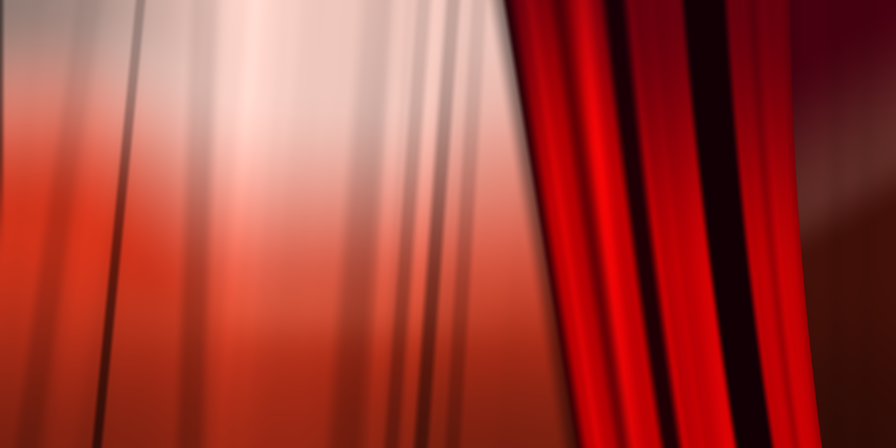
Give the GLSL for this background, as a Shadertoy shader.

```glsl
// A glossy red stage curtain hangs in front of a pale, hazy backdrop of drapes.
// Tilted soft bands shade the far folds; the near cloth is shaded across its own
// width, between two sloping edges. Height t runs from 0 (top) to 1 (bottom).

#define HAZE_COLOR   vec3(0.93, 0.77, 0.73)
#define GREY_HAZE    vec3(0.58, 0.49, 0.46)
#define DRAPE_RED    vec3(0.82, 0.20, 0.10)
#define DRAPE_DARK   vec3(0.47, 0.12, 0.06)
#define CLOTH_TOP    vec3(0.40, 0.00, 0.05)
#define CLOTH_RED    vec3(0.75, 0.00, 0.01)
#define CLOTH_SHADOW vec3(0.07, 0.00, 0.02)
#define WING_TOP     vec3(0.27, 0.00, 0.06)
#define WING_HAZE    vec3(0.36, 0.16, 0.14)
#define WING_LOW     vec3(0.25, 0.06, 0.03)
#define STREAKS      0.035

// Far folds: x at top, x at bottom, half width, darkness (negative is light)
const vec4 FAR_FOLDS[11] = vec4[11](
    vec4(0.100, 0.030, 0.018,  0.13), vec4(0.157, 0.108, 0.007,  0.48),
    vec4(0.140, 0.070, 0.020, -0.06), vec4(0.228, 0.212, 0.019,  0.17),
    vec4(0.285, 0.255, 0.032, -0.07), vec4(0.422, 0.385, 0.024,  0.17),
    vec4(0.473, 0.437, 0.010,  0.22), vec4(0.506, 0.470, 0.010,  0.36),
    vec4(0.489, 0.455, 0.007, -0.06), vec4(0.535, 0.505, 0.011,  0.19),
    vec4(0.445, 0.418, 0.010, -0.06));

// Near valleys: centre across the cloth, half width, softness, depth
const vec4 VALLEYS[6] = vec4[6](
    vec4(0.000, 0.020, 0.035, 0.75), vec4(0.190, 0.018, 0.040, 0.50),
    vec4(0.385, 0.030, 0.028, 0.92), vec4(0.710, 0.070, 0.022, 1.00),
    vec4(0.880, 0.008, 0.030, 0.25), vec4(1.000, 0.005, 0.035, 0.30));

float hash(float n) {
    return fract(sin(n * 127.1) * 43758.5453);
}

float noise(float x) {
    float cell = floor(x);
    float f = fract(x);
    return mix(hash(cell), hash(cell + 1.0), f * f * (3.0 - 2.0 * f));
}

float bell(float x, float width) {
    return exp(-x * x / (width * width));
}

float band(float x, float halfWidth, float softness) {
    return 1.0 - smoothstep(halfWidth - softness * 0.5, halfWidth + softness, abs(x));
}

vec3 farDrapes(float x, float t) {
    // Haze sinks lower toward the central beam
    float beam = smoothstep(0.05, 0.30, x);
    float haze = 1.0 - smoothstep(0.20 * beam, mix(0.50, 0.80, beam), t);
    haze *= 1.0 - 0.22 * smoothstep(0.42, 0.58, x) * smoothstep(0.05, 0.4, t);
    float corner = (1.0 - smoothstep(0.0, 0.30, x)) * (1.0 - smoothstep(0.0, 0.32, t));
    vec3 hazeColor = mix(HAZE_COLOR, GREY_HAZE, corner);
    float dusk = smoothstep(0.50, 1.05, t) * (1.0 - 0.35 * bell(x - 0.30, 0.13));
    vec3 color = mix(mix(DRAPE_RED, DRAPE_DARK, dusk), hazeColor, haze);

    // Light pooled low in the middle
    color += vec3(0.04, 0.07, 0.06) * bell(x - 0.36, 0.2) * bell(t - 0.70, 0.08);
    color += 0.06 * bell(x - 0.28, 0.06) * (1.0 - t);

    // Tilted folds, deeper toward the floor
    float shade = 1.0;
    for (int i = 0; i < 11; i++) {
        vec4 fold = FAR_FOLDS[i];
        float offset = x - mix(fold.x, fold.y, t);
        float depth = fold.w * mix(0.45, 1.2, smoothstep(0.0, 0.8, t));
        shade *= 1.0 - depth * band(offset, fold.z * 0.6, fold.z * 0.6);
    }
    shade *= 1.0 + STREAKS * (noise((x + 0.04 * t) * 70.0) - 0.5);
    shade *= 1.0 - 0.5 * (1.0 - smoothstep(0.0, 0.007, x)) * (1.0 - smoothstep(0.3, 0.6, t));
    return color * shade;
}

vec3 nearCloth(float s, float t) {
    vec3 color = mix(CLOTH_TOP, CLOTH_RED, smoothstep(0.0, 0.65, t + 0.3 * bell(s - 0.2, 0.15)));
    // Ridges and the lit lip beside the deep valley
    float gloss = bell(s - mix(0.28, 0.22, t), 0.035) + 0.5 * bell(s - 0.09, 0.025);
    gloss += 0.5 * bell(s - 0.62, 0.035) * t + 0.4 * bell(s - 0.93, 0.03) * t;
    color += vec3(0.20, 0.015, 0.01) * gloss;
    color *= 1.0 + 3.0 * STREAKS * (noise(s * 45.0) - 0.5);
    for (int i = 0; i < 6; i++) {
        vec4 valley = VALLEYS[i];
        float centre = valley.x + 0.025 * (t - 0.4) * step(0.5, valley.x) * step(valley.x, 0.95);
        color = mix(color, CLOTH_SHADOW, valley.w * band(s - centre, valley.y, valley.z));
    }
    return color;
}

vec3 wing(float x, float t) {
    float slope = t + 1.15 * (x - 0.89);
    vec3 color = mix(WING_TOP, WING_HAZE, smoothstep(0.12, 0.46, slope));
    color = mix(color, WING_LOW, smoothstep(0.46, 0.60, slope));
    return color * (1.0 - 0.25 * smoothstep(0.6, 1.0, t)) * (0.95 + 0.1 * noise(x * 60.0));
}

void mainImage(out vec4 fragColor, in vec2 fragCoord) {
    float x = fragCoord.x / iResolution.x;
    float t = 1.0 - fragCoord.y / iResolution.y;
    float pixel = 1.0 / iResolution.x;

    // Sloping edges of the near curtain
    float left = 0.5625 + 0.081 * t;
    float right = 0.8815 + 0.006 * t + 0.030 * t * t;

    vec3 color = farDrapes(x, t);
    color *= 1.0 - 0.45 * smoothstep(-0.022, 0.0, x - left);
    color = mix(color, nearCloth((x - left) / (right - left), t),
                smoothstep(-0.004, 0.004, x - left));
    color = mix(color, wing(x, t), smoothstep(-pixel, pixel, x - right));
    fragColor = vec4(clamp(color, 0.0, 1.0), 1.0);
}
```
